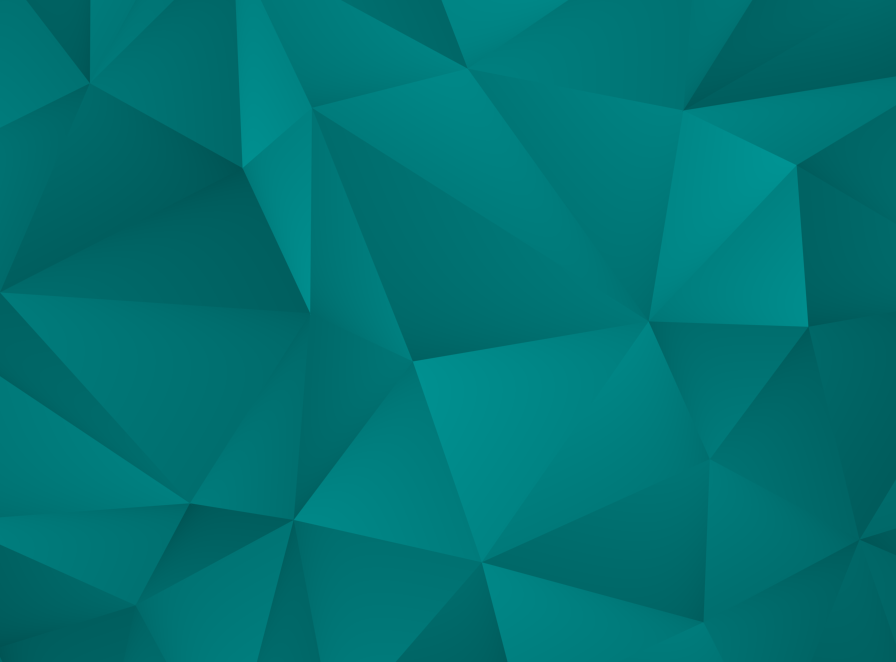
Write a Shadertoy shader that draws this background.

```glsl
// Teal low-poly background: irregular triangular facets with soft inner shading
#define CELL 0.28          // mean facet size, in canvas heights
#define JITTER 0.82        // vertex scatter, below 1 keeps quads simple
#define TILT 0.36          // mesh rotation in radians
#define DARK 0.378         // darkest facet level
#define SPAN 0.178         // range from darkest to brightest facet
#define SLOPE 0.065        // linear gradient across a facet
#define CREASE 0.045       // darkening beside one edge of a facet
#define GLOW_POS vec2(0.12, 0.2)  // bright region, from canvas centre
#define SEED 7.0

float hash(vec2 p) {
    vec3 q = fract(vec3(p.xyx + SEED) * vec3(0.1031, 0.1030, 0.0973));
    q += dot(q, q.yzx + 33.33);
    return fract((q.x + q.y) * q.z);
}

float cross2(vec2 a, vec2 b) { return a.x * b.y - a.y * b.x; }

mat2 meshRotation() {
    float c = cos(TILT), s = sin(TILT);
    return mat2(c, s, -s, c);
}

// Jittered grid vertex in canvas space
vec2 meshVertex(vec2 id) {
    vec2 offset = vec2(hash(id), hash(id + 57.3)) - 0.5;
    return meshRotation() * (id + JITTER * offset) * CELL;
}

float doubleArea(vec2 a, vec2 b, vec2 c) { return cross2(b - a, c - a); }

// Evenly spread facet tones, lifted inside a broad glow
float facetTone(vec2 centre, vec2 id, float half_) {
    float spread = fract(dot(id, vec2(0.7549, 0.5698)) + 0.41 * half_
                         + 0.3 * hash(id + 19.7 * half_ + 3.1));
    float glow = 1.0 - smoothstep(0.1, 0.85, distance(centre, GLOW_POS));
    float tone = clamp(0.75 * spread + 0.45 * glow - 0.1, 0.0, 1.0);
    return DARK + SPAN * pow(tone, 1.15);
}

// Accumulates (level * coverage, coverage) of one counter-clockwise triangle
void addFacet(vec2 p, vec2 a, vec2 b, vec2 c, vec2 id, float half_, inout vec2 sum) {
    vec3 edge = vec3(cross2(c - b, p - b), cross2(a - c, p - c), cross2(b - a, p - a));
    vec3 dist = edge / vec3(length(c - b), length(a - c), length(b - a));
    float pixel = 0.75 / iResolution.y;
    float cover = smoothstep(-pixel, pixel, min(dist.x, min(dist.y, dist.z)));
    if (cover <= 0.0) return;

    // Barycentric weights, rotated so each facet is shaded from its own side
    vec3 bary = clamp(edge / doubleArea(a, b, c), 0.0, 1.0);
    float side = hash(id + 41.0 + 11.0 * half_);
    bary = side < 0.33 ? bary : side < 0.67 ? bary.yzx : bary.zxy;

    float level = facetTone((a + b + c) / 3.0, id, half_);
    level += SLOPE * (bary.x - 0.333);
    level -= CREASE * exp(-7.0 * bary.y) * (0.4 + 0.6 * bary.z);
    sum += vec2(level, 1.0) * cover;
}

void mainImage(out vec4 fragColor, in vec2 fragCoord) {
    vec2 p = (fragCoord - 0.5 * iResolution.xy) / iResolution.y;
    vec2 cell = floor(transpose(meshRotation()) * p / CELL);
    vec2 sum = vec2(0.0);

    // Each quad is split along the diagonal that gives the fuller triangles
    for (int j = -1; j <= 1; j++) {
        for (int i = -1; i <= 1; i++) {
            vec2 id = cell + vec2(i, j);
            vec2 a = meshVertex(id);
            vec2 b = meshVertex(id + vec2(1, 0));
            vec2 c = meshVertex(id + vec2(1, 1));
            vec2 d = meshVertex(id + vec2(0, 1));
            float splitAC = min(doubleArea(a, b, c), doubleArea(a, c, d));
            float splitBD = min(doubleArea(a, b, d), doubleArea(b, c, d));
            if (splitAC > splitBD) {
                addFacet(p, a, b, c, id, 0.0, sum);
                addFacet(p, a, c, d, id, 1.0, sum);
            } else {
                addFacet(p, a, b, d, id, 0.0, sum);
                addFacet(p, b, c, d, id, 1.0, sum);
            }
        }
    }

    float level = sum.x / max(sum.y, 0.001);
    fragColor = vec4(0.0, level, level, 1.0);
}
```
